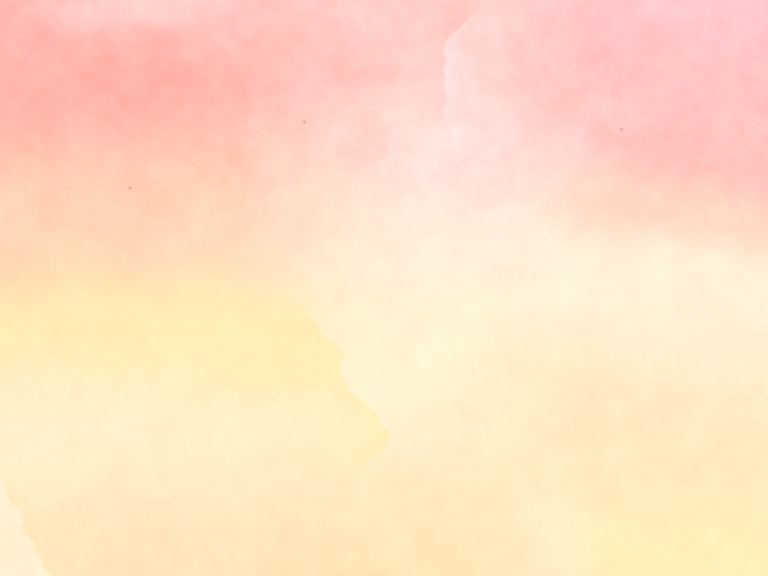
Give the GLSL for this background, as a Shadertoy shader.

```glsl
// Watercolour paper: coral and pink washes at the top melt into cream and butter yellow.
// Three vertical colour ramps are blended across the sheet, then soft washes,
// dried pigment edges, gradient-noise blotches and a few specks are laid over them.

#define WARP 0.08         // how far the noise bends the washes
#define BLOTCH 0.065      // strength of the cloudy pigment
#define GRAIN 0.024       // strength of the crisp small patches
#define EDGE_SOFT 0.003   // softness of dried edges
#define SPECK_GRID 7.0    // cells per sheet height
#define SPECK_CHANCE 0.10

const vec3 BUTTER = vec3(1.0, 0.930, 0.695);
const vec3 SAND   = vec3(1.0, 0.900, 0.730);
const vec3 IVORY  = vec3(1.0, 0.960, 0.850);
const vec3 PEACH  = vec3(1.0, 0.865, 0.750);
const vec3 BLUSH  = vec3(1.0, 0.895, 0.880);
const vec3 CORAL  = vec3(1.0, 0.670, 0.650);

// Ramp stops: height, green, blue (red stays full)
const vec3 LEFT_RAMP[6] = vec3[6](
    vec3(0.00, 0.900, 0.73), vec3(0.27, 0.942, 0.79), vec3(0.43, 0.925, 0.715),
    vec3(0.63, 0.825, 0.71), vec3(0.86, 0.710, 0.67), vec3(1.00, 0.760, 0.74));
const vec3 MIDDLE_RAMP[6] = vec3[6](
    vec3(0.00, 0.900, 0.72), vec3(0.16, 0.920, 0.75), vec3(0.36, 0.960, 0.82),
    vec3(0.57, 0.940, 0.86), vec3(0.74, 0.870, 0.83), vec3(0.91, 0.810, 0.785));
const vec3 RIGHT_RAMP[6] = vec3[6](
    vec3(0.00, 0.940, 0.73), vec3(0.22, 0.920, 0.75), vec3(0.53, 0.950, 0.86),
    vec3(0.64, 0.845, 0.76), vec3(0.74, 0.760, 0.74), vec3(1.00, 0.785, 0.80));

vec2 hash2(vec2 p) {
    vec3 q = fract(p.xyx * vec3(0.1031, 0.1030, 0.0973));
    q += dot(q, q.yzx + 33.33);
    return fract((q.xx + q.yz) * q.zy);
}

float gradientNoise(vec2 p) {
    vec2 i = floor(p), f = fract(p);
    vec2 u = f * f * f * (f * (f * 6.0 - 15.0) + 10.0);
    vec2 e = vec2(0.0, 1.0);
    float a = dot(hash2(i) * 2.0 - 1.0, f);
    float b = dot(hash2(i + e.yx) * 2.0 - 1.0, f - e.yx);
    float c = dot(hash2(i + e.xy) * 2.0 - 1.0, f - e.xy);
    float d = dot(hash2(i + e.yy) * 2.0 - 1.0, f - e.yy);
    return mix(mix(a, b, u.x), mix(c, d, u.x), u.y);
}

float fbm(vec2 p) {
    float sum = 0.0, amp = 0.5;
    for (int i = 0; i < 5; i++) {
        sum += amp * gradientNoise(p);
        p = mat2(1.6, 1.2, -1.2, 1.6) * p + 17.3;
        amp *= 0.5;
    }
    return sum;
}

vec3 ramp(float y, vec3 stops[6]) {
    vec2 c = stops[0].yz;
    for (int i = 1; i < 6; i++)
        c = mix(c, stops[i].yz, smoothstep(stops[i - 1].x, stops[i].x, y));
    return vec3(1.0, c);
}

// Soft elliptical wash of one colour
void wash(inout vec3 col, vec2 p, vec2 centre, vec2 radius, vec3 tint, float strength) {
    vec2 d = (p - centre) / radius;
    col = mix(col, tint, strength * exp(-dot(d, d)));
}

float bump(float y, float centre, float width) {
    float d = (y - centre) / width;
    return exp(-d * d);
}

// Sparse patches with crisp borders at three sizes
float crispPatches(vec2 p) {
    float sum = 0.0, scale = 9.0, amp = 0.5;
    for (int i = 0; i < 3; i++) {
        float n = fbm(p * scale + 13.0 * float(i));
        sum += amp * (smoothstep(0.05, 0.085, n) - smoothstep(-0.06, -0.095, n));
        scale *= 2.0;
        amp *= 0.85;
    }
    return sum;
}

void mainImage(out vec4 fragColor, in vec2 fragCoord) {
    vec2 p = fragCoord / iResolution.xy * vec2(4.0 / 3.0, 1.0);
    float soft = EDGE_SOFT + 0.5 / iResolution.y;
    vec2 drift = vec2(fbm(p * 5.0), fbm(p * 5.0 + 41.0));
    vec2 q = p + WARP * drift;
    float ragged = 0.025 * fbm(p * 22.0 + 5.0);

    // Base colour field; the pink on the right dips toward the border
    vec3 col = mix(ramp(q.y, LEFT_RAMP), ramp(q.y, MIDDLE_RAMP), smoothstep(0.28, 0.74, q.x));
    float tilted = q.y + 0.10 * (q.x - 1.18);
    col = mix(col, ramp(tilted, RIGHT_RAMP), smoothstep(0.76, 1.14, q.x));

    // Local washes
    wash(col, q, vec2(0.00, 0.97), vec2(0.09, 0.06), CORAL, 0.45);
    wash(col, q, vec2(0.26, 1.00), vec2(0.13, 0.05), BLUSH, 0.55);
    wash(col, q, vec2(0.36, 0.60), vec2(0.08, 0.05), PEACH, 0.60);
    wash(col, q, vec2(0.46, 0.42), vec2(0.13, 0.09), BUTTER, 0.55);
    wash(col, q, vec2(0.99, 0.30), vec2(0.17, 0.10), SAND, 0.50);
    wash(col, q, vec2(0.94, 0.05), vec2(0.08, 0.10), IVORY, 0.35);
    wash(col, q, vec2(0.84, 0.72), vec2(0.13, 0.10), BLUSH, 0.50);

    // Dried rim of the yellow wash, pointing to the right
    float rimX = 0.68 - 0.7 * abs(p.y - 0.245) + 0.014 * bump(p.y, 0.395, 0.02)
               - 0.018 * bump(p.y, 0.33, 0.03);
    float rim = p.x - rimX - ragged;
    float rimFade = smoothstep(0.15, 0.25, p.y) * (1.0 - smoothstep(0.42, 0.51, p.y));
    float outside = smoothstep(-soft, soft, rim);
    col = mix(col, BUTTER, 0.65 * rimFade * (1.0 - outside) * exp(min(rim, 0.0) / 0.12));
    col = mix(col, IVORY, 0.55 * rimFade * outside * exp(-max(rim, 0.0) / 0.10));

    // Pale streak near the top and bare paper in the lower left corner
    float streak = p.x - 0.772 - 0.06 * smoothstep(0.91, 1.0, p.y)
                 - 0.02 * smoothstep(0.81, 0.73, p.y) - ragged;
    float streakFade = smoothstep(0.68, 0.76, p.y) * (1.0 - 0.6 * smoothstep(0.93, 1.0, p.y));
    col = mix(col, BLUSH, 0.9 * streakFade * smoothstep(-soft, soft, streak) * exp(-max(streak, 0.0) / 0.055));
    float corner = p.x - 0.087 + 0.5 * p.y - 1.5 * ragged;
    col = mix(col, IVORY, 0.75 * smoothstep(soft, -soft, corner));

    // Cloudy pigment and crisp patches, stronger in the pink
    float pinkness = mix(0.5, 1.0, smoothstep(0.5, 0.8, p.y));
    float pigment = BLOTCH * fbm(q * 7.0 + 9.0) + GRAIN * crispPatches(p + 0.03 * drift);
    col += vec3(0.0, 0.9, 1.0) * pinkness * pigment;

    // Sparse specks of pigment
    vec2 cell = floor(p * SPECK_GRID);
    vec2 spot = (cell + 0.2 + 0.6 * hash2(cell + 3.0)) / SPECK_GRID;
    float speck = step(hash2(cell + 71.0).x, SPECK_CHANCE) * smoothstep(0.004, 0.001, length(p - spot));
    col = mix(col, col * vec3(0.93, 0.78, 0.72), speck * 0.8);

    fragColor = vec4(clamp(col, 0.0, 1.0), 1.0);
}
```
